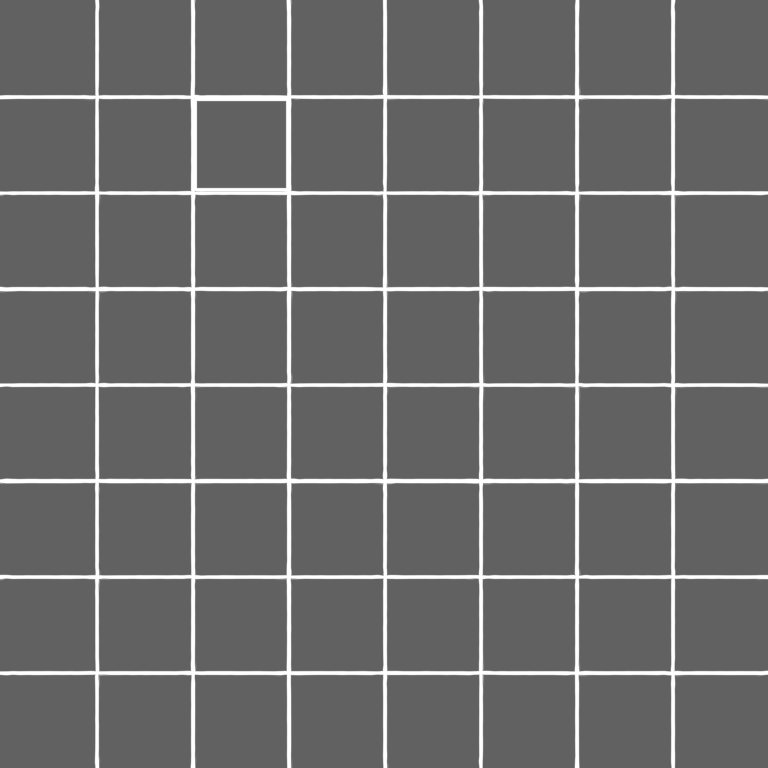
Write a Shadertoy shader that draws this pattern.

```glsl
// Dark grey square tiles, eight by eight, parted by thin white joints.
// Joints are distances to repeated lines, roughened by value noise near
// the crossings; one tile is set smaller inside a heavier white frame.

const float TILES = 8.0;
const float JOINT_SHIFT = 0.0014;
const float JOINT_HALF_WIDTH = 0.0026;
const vec3 TILE_COLOR = vec3(0.38);
const vec3 JOINT_COLOR = vec3(1.0);

// Sineless hash of a 2D point to 0..1
float hash(vec2 p) {
    vec3 q = fract(vec3(p.xyx) * 0.1031);
    q += dot(q, q.yzx + 33.33);
    return fract((q.x + q.y) * q.z);
}

// Smooth noise along one axis, varied by seed
float noise(float x, float seed) {
    float cell = floor(x);
    float t = smoothstep(0.0, 1.0, x - cell);
    return mix(hash(vec2(cell, seed)), hash(vec2(cell + 1.0, seed)), t);
}

float boxDistance(vec2 p, vec2 halfSize) {
    vec2 d = abs(p) - halfSize;
    return length(max(d, 0.0)) + min(max(d.x, d.y), 0.0);
}

// Coverage of a shape from its signed distance
float fill(float dist, float blur) {
    return 1.0 - smoothstep(-blur, blur, dist);
}

// Inner joints only: the canvas border has none
float jointCoverage(float across, float along, float seed, float blur) {
    float index = clamp(round((across - JOINT_SHIFT) * TILES), 1.0, TILES - 1.0);
    float offset = across - index / TILES - JOINT_SHIFT;
    float lineSeed = seed + index * 7.0;
    float side = offset < 0.0 ? 1.0 : 2.0;

    // Uneven width, roughest near the crossings
    float phase = fract((along - JOINT_SHIFT) * TILES);
    float nearCrossing = smoothstep(0.28, 0.48, abs(phase - 0.5));
    float rough = noise(along * 110.0, lineSeed + side) - 0.5;
    float halfWidth = JOINT_HALF_WIDTH + 0.0005 * (hash(vec2(index, seed)) - 0.5);
    halfWidth += rough * mix(0.0002, 0.0011, nearCrossing);
    float joint = fill(abs(offset) - halfWidth, blur);

    // Faint grey smear on the far edge of the joint
    float smear = smoothstep(0.5, 0.8, noise(along * 75.0, lineSeed + 4.0));
    smear *= nearCrossing * step(0.0, offset) * 0.35;
    return max(joint, smear * fill(offset - halfWidth - 0.0014, blur));
}

// White band around the smaller tile
float frameCoverage(vec2 p, vec2 center, vec2 halfSize, float width, float blur) {
    float dist = boxDistance(p - center, halfSize);
    return fill(abs(dist - 0.5 * width) - 0.5 * width, blur);
}

void mainImage(out vec4 fragColor, in vec2 fragCoord) {
    // Canvas units, measured from the top left
    vec2 p = fragCoord / iResolution.xy;
    p.y = 1.0 - p.y;
    float blur = max(0.0011, 0.7 / min(iResolution.x, iResolution.y));

    float vertical = jointCoverage(p.x, p.y, 11.0, blur);
    float horizontal = jointCoverage(p.y, p.x, 83.0, blur);
    float frame = frameCoverage(p, vec2(0.3145, 0.1882), vec2(0.058, 0.0566), 0.005, blur);

    float joints = max(max(vertical, horizontal), frame);
    fragColor = vec4(mix(TILE_COLOR, JOINT_COLOR, joints), 1.0);
}
```
